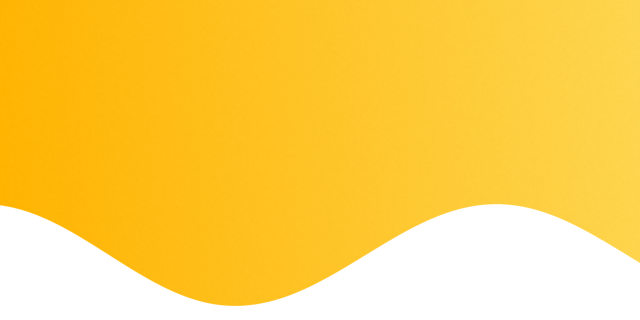
Reproduce this background procedurally as a WebGL 1 fragment shader.

```glsl
precision highp float;
// Grainy amber-to-yellow gradient above a smooth white wave.

uniform vec2 u_resolution;

const float PI = 3.14159265;

// Hash without sine, in 0..1
float hash(vec2 p) {
  vec3 q = fract(vec3(p.xyx) * 0.1031);
  q += dot(q, q.yzx + 33.33);
  return fract((q.x + q.y) * q.z);
}

// Smoothly interpolated lattice noise
float valueNoise(vec2 p) {
  vec2 cell = floor(p);
  vec2 f = fract(p);
  f = f * f * (3.0 - 2.0 * f);
  float low = mix(hash(cell), hash(cell + vec2(1.0, 0.0)), f.x);
  float high = mix(hash(cell + vec2(0.0, 1.0)), hash(cell + 1.0), f.x);
  return mix(low, high, f.y);
}

// Signed distance to the wave, positive above it
float waveDistance(vec2 p) {
  float fromTrough = p.x - 0.734;
  float frequency = PI / (fromTrough < 0.0 ? 0.786 : 0.817);
  float phase = fromTrough * frequency;
  float height = 0.203 - 0.159 * cos(phase);
  float slope = 0.159 * frequency * sin(phase);
  return (p.y - height) / sqrt(1.0 + slope * slope);
}

void main() {
  // Canvas height is one unit
  vec2 p = gl_FragCoord.xy / u_resolution.y;
  float aspect = u_resolution.x / u_resolution.y;

  // Slightly tilted gradient
  float blend = clamp(p.x / aspect + 0.04 * (p.y - 0.6), 0.0, 1.0);
  vec3 amber = vec3(0.998, 0.706, 0.005);
  vec3 yellow = vec3(0.994, 0.835, 0.305);
  vec3 color = mix(amber, yellow, blend);

  // Fine paper grain
  float grain = 0.6 * hash(floor(p * 256.0)) + 0.4 * valueNoise(p * 110.0) - 0.5;
  color += grain * vec3(0.006, 0.014, 0.022);

  // White area below the wave
  float pixel = 1.0 / u_resolution.y;
  float above = smoothstep(-0.75 * pixel, 0.75 * pixel, waveDistance(p));
  gl_FragColor = vec4(mix(vec3(1.0), color, above), 1.0);
}
```
